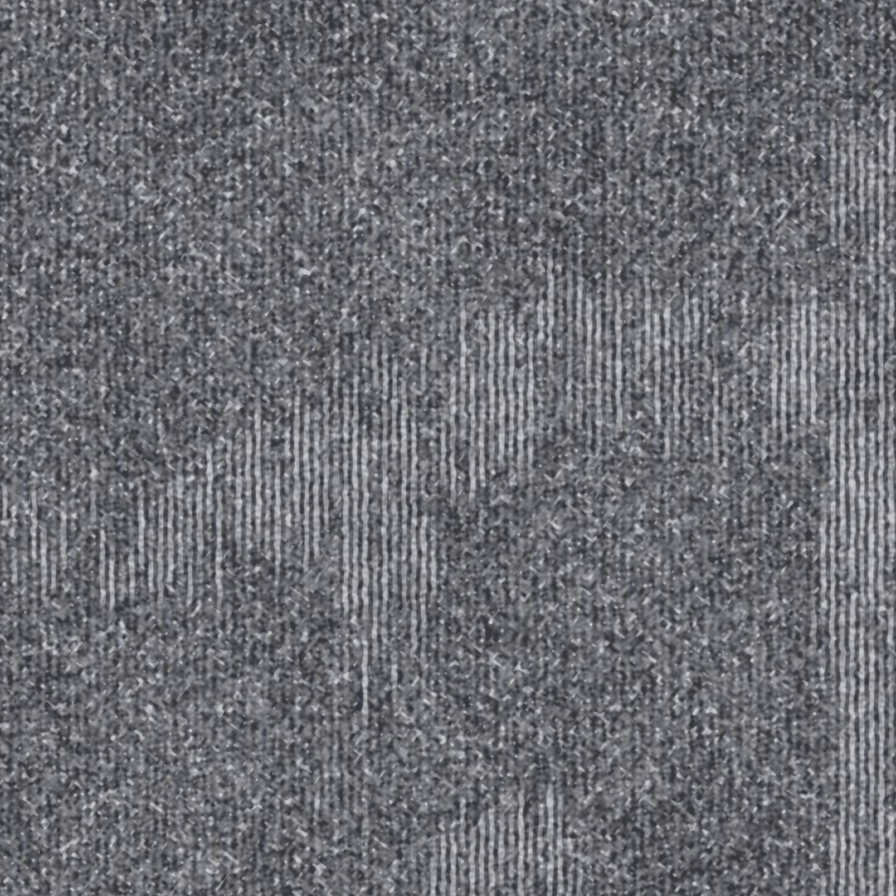
Write a three.js fragment shader that draws this texture.

```glsl
// Grey loop-pile carpet with fine vertical rows and worn, pale streaked patches.
varying vec2 vUv;

const float TAU = 6.2831853;
const float ROWS = 92.0;
const float STITCHES = 132.0;
const vec3 COOL_GREY = vec3(-0.005, -0.006, 0.014);
const vec3 BLUE_TINT = vec3(-0.004, -0.003, 0.012);
// Turns the grain so that its lattice does not line up with the rows
const mat2 GRAIN_TURN = mat2(0.8, 0.6, -0.6, 0.8);

// Sine-free hash
float hash(vec2 p) {
  vec3 q = fract(p.xyx * vec3(0.1031, 0.1030, 0.0973));
  q += dot(q, q.yzx + 33.33);
  return fract((q.x + q.y) * q.z);
}

float noise(vec2 p) {
  vec2 cell = floor(p);
  vec2 f = fract(p);
  f = f * f * (3.0 - 2.0 * f);
  float low = mix(hash(cell), hash(cell + vec2(1.0, 0.0)), f.x);
  float high = mix(hash(cell + vec2(0.0, 1.0)), hash(cell + vec2(1.0)), f.x);
  return mix(low, high, f.y);
}

float fbm(vec2 p) {
  float sum = 0.0;
  float weight = 0.533;
  for (int i = 0; i < 4; i++) {
    sum += weight * noise(p);
    p = p * 2.03 + 17.0;
    weight *= 0.5;
  }
  return sum;
}

// Soft ellipse: 1 inside, fading to 0 outside
float softSpot(vec2 p, vec2 center, vec2 radius) {
  return 1.0 - smoothstep(0.6, 1.3, length((p - center) / radius));
}

// Pale areas: a rising band, a strip at the right edge and a few spots
float wornPatches(vec2 p) {
  float bandCenter = mix(0.385, 0.59, smoothstep(0.1, 0.64, p.x));
  float bandWidth = mix(0.045, 0.1, smoothstep(0.1, 0.35, p.x));
  float band = 1.0 - smoothstep(0.6, 1.4, abs(p.y - bandCenter) / bandWidth);
  band *= mix(0.7, 1.0, smoothstep(0.1, 0.28, p.x));
  band *= mix(1.0, 0.65, smoothstep(0.76, 0.82, p.x));
  float strip = smoothstep(0.88, 0.95, p.x) * (1.0 - smoothstep(0.82, 0.9, p.y));
  float spots = softSpot(p, vec2(0.43, 0.35), vec2(0.07, 0.16));
  spots = max(spots, softSpot(p, vec2(0.56, 0.02), vec2(0.11, 0.1)));
  spots = max(spots, 0.65 * softSpot(p, vec2(0.37, 0.12), vec2(0.07, 0.1)));
  float cloud = fbm(p * vec2(11.0, 7.0) + 4.0);
  return max(max(band, strip), spots) + (cloud - 0.5) * 0.95;
}

// Pale yarn breaks into ragged lengths, different in each row
float paleYarn(vec2 p, float row) {
  vec2 ragged = p + vec2(0.0, (hash(vec2(row, 5.0)) - 0.5) * 0.06);
  float streak = noise(vec2(row, p.y * 20.0));
  return smoothstep(0.36, 0.84, wornPatches(ragged) * 0.75 + (streak - 0.5) * 0.5);
}

// Fine fibre grain, centred on 0
float fibreGrain(vec2 p) {
  float coarse = noise(GRAIN_TURN * p * 165.0 + 200.0);
  float fine = noise(GRAIN_TURN * p * 255.0 + 331.0);
  return 0.45 * coarse + 0.55 * fine - 0.5;
}

// Small bright loop tips
float loopTips(vec2 p) {
  return smoothstep(0.66, 0.95, noise(GRAIN_TURN * p * 185.0 + 471.0));
}

void main() {
  // Rows of yarn with slightly uneven edges
  float wobble = (noise(vUv * vec2(92.0, 125.0)) - 0.5) * 0.26;
  float across = vUv.x * ROWS + wobble;
  float row = floor(across);
  float ridge = 0.5 - 0.5 * cos(TAU * across);
  float bead = 0.5 + 0.5 * cos(TAU * (vUv.y * STITCHES + hash(vec2(row, 9.0))));

  // Dark pile
  float grain = fibreGrain(vUv);
  float shade = 0.342 + 0.1 * ridge;
  shade += 0.13 * (fbm(vUv * vec2(8.0, 5.0) + 50.0) - 0.5);
  shade += 0.06 * ridge * (bead - 0.5);

  // Pale yarn on the ridges, dark gaps between them
  float pale = paleYarn(vUv, row);
  float thread = smoothstep(0.1, 0.8, ridge);
  shade += pale * (0.235 * thread - 0.015);
  shade += grain * mix(0.5, 0.36, pale);
  shade += loopTips(vUv) * mix(0.24, 0.08, pale);

  // Cool grey with faint blue fibres
  float blueFibres = smoothstep(0.45, 0.75, noise(vUv * vec2(75.0, 50.0) + 13.0));
  vec3 color = vec3(clamp(shade, 0.22, 0.78)) + COOL_GREY + BLUE_TINT * blueFibres;
  gl_FragColor = vec4(color, 1.0);
}
```
